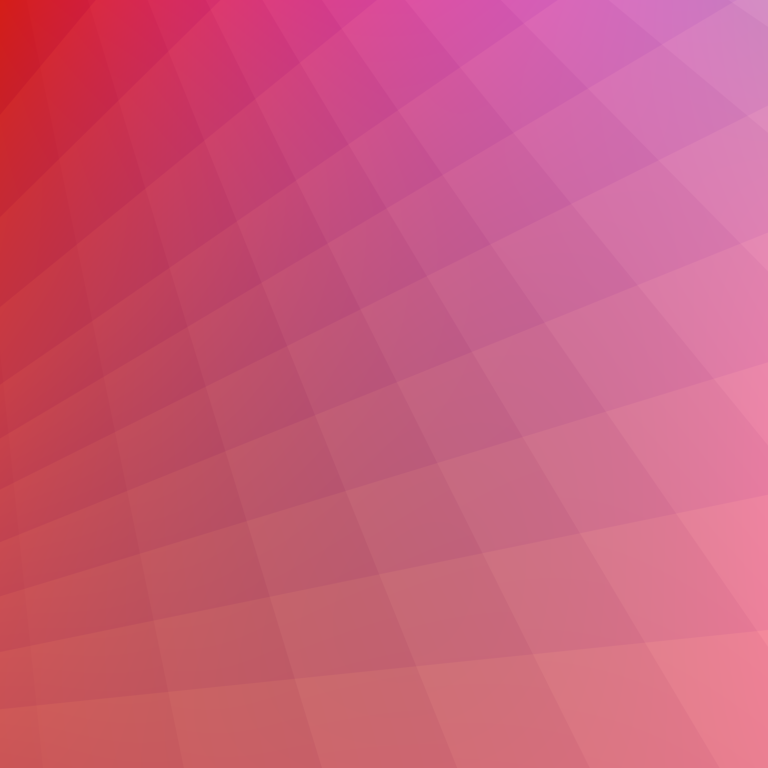
Reproduce this background procedurally as a Shadertoy shader.

```glsl
// Two crossing fans of translucent folded bands over a red, magenta and rose gradient.

#define BAND_COUNT 11
#define BEND_FOLD 6.8       // fold after which the fan widens faster
#define RISE_START 0.0
#define RISE_SPACING 0.0775 // gap of the rising folds on the left side
#define FALL_START -0.131
#define FALL_SPACING 0.0848 // gap of the falling folds on the top side
#define EDGE_SOFTNESS 0.8
#define RISE_TINT vec3(0.028, 0.034, 0.004)
#define FALL_TINT vec3(0.022, 0.029, 0.016)

// Signed offset from fold k; also returns its slope.
float foldOffset(vec2 p, float k, float start, float spacing, out float slope) {
    float widen = max(k - BEND_FOLD, 0.0);
    slope = k * (0.104 - 0.0008 * k) + 0.0235 * widen * widen;
    float base = start + k * (spacing - 0.001 * k) + widen * (0.026 + 0.009 * widen);
    return p.y - base - slope * p.x;
}

// Sawtooth over the bands of one fan: -0.5 past a fold, 0.5 before the next.
float fanShade(vec2 p, float start, float spacing, float pixel) {
    float slope;
    float previous = foldOffset(p, 0.0, start, spacing, slope);
    float shade = -0.5;
    for (int i = 1; i <= BAND_COUNT; i++) {
        float offset = foldOffset(p, float(i), start, spacing, slope);
        float soft = pixel * sqrt(1.0 + slope * slope);
        shade += clamp(previous / (previous - offset), 0.0, 1.0);
        shade -= smoothstep(-soft, soft, offset);
        previous = offset;
    }
    return shade;
}

// Quadratic curve through three stops at 0, 0.5 and 1.
vec3 threeStops(vec3 a, vec3 b, vec3 c, float t) {
    return a * (1.0 - t) * (1.0 - 2.0 * t)
         + b * 4.0 * t * (1.0 - t)
         + c * t * (2.0 * t - 1.0);
}

vec3 backdrop(vec2 uv) {
    vec3 top = threeStops(vec3(0.82, 0.10, 0.09), vec3(0.85, 0.285, 0.605),
                          vec3(0.81, 0.53, 0.76), uv.x);
    vec3 middle = threeStops(vec3(0.77, 0.23, 0.275), vec3(0.745, 0.355, 0.485),
                             vec3(0.91, 0.51, 0.66), uv.x);
    vec3 bottom = threeStops(vec3(0.81, 0.35, 0.34), vec3(0.815, 0.415, 0.435),
                             vec3(0.93, 0.51, 0.57), uv.x);
    return threeStops(bottom, middle, top, uv.y);
}

void mainImage(out vec4 fragColor, in vec2 fragCoord) {
    vec2 uv = fragCoord / iResolution.xy;
    float pixel = EDGE_SOFTNESS / min(iResolution.x, iResolution.y);

    // Rising folds fan out from the left, falling folds from the top.
    float rising = fanShade(uv, RISE_START, RISE_SPACING, pixel);
    float falling = fanShade(vec2(1.0 - uv.y, uv.x), FALL_START, FALL_SPACING, pixel);

    // The falling folds grow faint toward the left side.
    falling *= mix(0.35, 1.0, smoothstep(0.0, 0.4, uv.x));

    vec3 color = backdrop(uv) + RISE_TINT * rising - FALL_TINT * falling;
    fragColor = vec4(clamp(color, 0.0, 1.0), 1.0);
}
```
